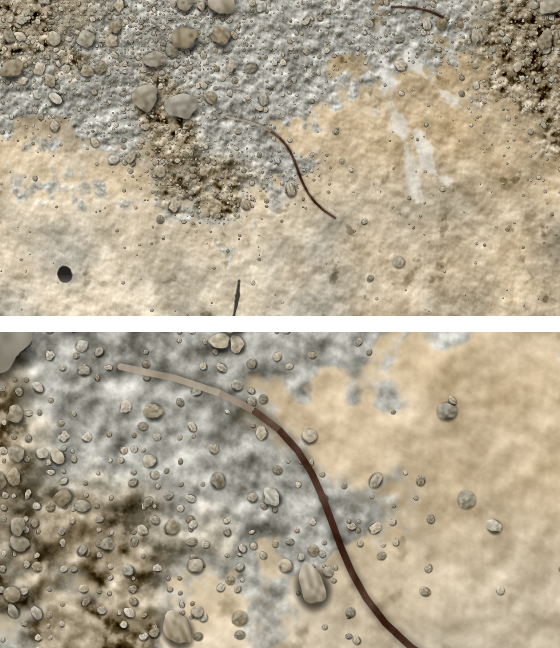
Top, the full canvas; bottom, a detail of the centre.
This texture is drawn by a WebGL 2 fragment shader. Its source:

```glsl
#version 300 es
precision highp float;

uniform vec2 u_resolution;
out vec4 fragColor;

const vec2 LIGHT = vec2(-0.42, 0.91);
const float ROCK_TONE = 0.775;
const float SOIL_TONE = 0.655;
const float DIRT_TONE = 0.53;
const float GRIT_SCALE = 42.0;
const float RELIEF = 0.75;
const float TWIG_WIDTH = 0.0036;
const vec3 TWIG_COLOR = vec3(0.27, 0.18, 0.13);
const vec3 CHALK_COLOR = vec3(0.88, 0.87, 0.83);
const vec3 HOLE_COLOR = vec3(0.15, 0.14, 0.13);

float hash(vec2 p) {
  vec3 q = fract(p.xyx * 0.1031);
  q += dot(q, q.yzx + 33.33);
  return fract((q.x + q.y) * q.z);
}

float noise(vec2 p) {
  vec2 i = floor(p), f = fract(p);
  f = f * f * (3.0 - 2.0 * f);
  return mix(mix(hash(i), hash(i + vec2(1, 0)), f.x),
             mix(hash(i + vec2(0, 1)), hash(i + vec2(1, 1)), f.x), f.y);
}

float fbm(vec2 p) {
  float sum = 0.0, gain = 0.5;
  for (int k = 0; k < 5; k++) {
    sum += gain * noise(p);
    p = mat2(1.6, 1.2, -1.2, 1.6) * p + 17.3;
    gain *= 0.5;
  }
  return sum / 0.97;
}

float blob(vec2 p, vec2 center, vec2 radius) {
  vec2 d = (p - center) / radius;
  return exp(-dot(d, d));
}

// x: signed soil cover over rock, y: amount of loose brown dirt
vec2 groundMap(vec2 p) {
  float edge = mix(0.47, 0.80, smoothstep(0.85, 1.2, p.x));
  edge -= 0.2 * blob(vec2(p.x, 0), vec2(0.68, 0), vec2(0.2, 1));
  float soil = p.y - edge;
  soil -= 0.19 * blob(p, vec2(0.15, 0.53), vec2(0.2, 0.05));
  soil -= 0.16 * blob(p, vec2(1.0, 0.57), vec2(0.17, 0.06));
  soil += 0.24 * blob(p, vec2(1.0, 0.46), vec2(0.2, 0.06));
  float dirt = blob(p, vec2(0.05, 0.95), vec2(0.28, 0.2))
    + 0.9 * blob(p, vec2(0.52, 0.62), vec2(0.11, 0.22))
    + blob(p, vec2(1.72, 0.85), vec2(0.26, 0.22))
    + 0.8 * blob(p, vec2(0.72, 0.42), vec2(0.18, 0.11))
    + 0.5 * blob(p, vec2(1.76, 0.55), vec2(0.1, 0.2));
  return vec2(soil, dirt);
}

vec3 earth(float tone, float warmth) {
  return vec3(tone, tone - 0.033, tone - 0.105) + warmth * vec3(0.022, -0.008, -0.045);
}

// x: distance to a cubic curve, y: position along it
vec2 curve(vec2 p, vec2 a, vec2 b, vec2 c, vec2 d) {
  vec2 best = vec2(9.0, 0.0), last = a;
  for (int k = 1; k <= 14; k++) {
    float t = float(k) / 14.0, s = 1.0 - t;
    vec2 next = s * s * s * a + 3.0 * s * t * (s * b + t * c) + t * t * t * d;
    vec2 v = next - last;
    float h = clamp(dot(p - last, v) / dot(v, v), 0.0, 1.0);
    float dist = length(p - last - v * h);
    if (dist < best.x) best = vec2(dist, t);
    last = next;
  }
  return best;
}

// One size class of shaded stones with cast shadows
vec3 scatterStones(vec3 col, vec2 p, float cells, float amount) {
  for (int k = 0; k < 9; k++) {
    vec2 id = floor(p * cells) + vec2(k % 3 - 1, k / 3 - 1);
    vec2 key = id + cells * 3.0;
    vec2 center = (id + 0.3 + 0.4 * vec2(hash(key + 11.0), hash(key + 47.0))) / cells;
    vec2 ground = groundMap(center);
    float density = 0.25 * smoothstep(-0.05, 0.1, ground.x) + 0.5 * ground.y
      + 0.55 * blob(center, vec2(0.45, 0.9), vec2(0.3, 0.15)) + 0.02;
    density *= mix(1.0, smoothstep(0.5, 0.85, center.y), min(1.0, 10.0 / cells));
    if (hash(key + 83.0) > density * amount) continue;
    float size = hash(key + 129.0), angle = 6.283 * hash(key + 171.0);
    float radius = mix(0.2, 0.46, size * size) / cells;
    vec2 d = (p - center) / radius;
    vec2 r = mat2(cos(angle), sin(angle), -sin(angle), cos(angle)) * d;
    r.y *= 1.0 + 0.5 * hash(key + 213.0);
    float dist = length(r) + 0.55 * (noise(r * 1.4 + key) - 0.5);
    float aa = 0.8 / (u_resolution.y * radius);
    col *= 1.0 - 0.6 * (1.0 - smoothstep(0.75, 1.35, length(r) * 0.5 + length(d + LIGHT * 0.4) * 0.5));
    float tone = mix(0.52, 0.76, hash(key + 255.0)) + 0.11 * dot(d, LIGHT)
      + 0.22 * (noise(r * 3.0 + key) - 0.5);
    col = mix(col, earth(tone, hash(key + 301.0) - 0.4), 1.0 - smoothstep(1.0 - aa, 1.0 + aa, dist));
  }
  return col;
}

void main() {
  vec2 p = gl_FragCoord.xy / u_resolution.y;
  float broad = fbm(p * 5.0) - 0.5, medium = fbm(p * 15.0 + 31.0) - 0.5;
  float grit = fbm(p * GRIT_SCALE) - 0.5;
  float relief = grit + 0.5 - fbm(p * GRIT_SCALE + LIGHT * 0.4);

  // Ground: pale rock, grey soil and brown dirt
  vec2 ground = groundMap(p + 0.2 * vec2(broad, medium));
  float soil = smoothstep(-0.04, 0.05, ground.x + 0.35 * medium + 0.2 * grit);
  float dirt = smoothstep(0.3, 0.75, ground.y + 0.7 * medium + 0.4 * grit);
  float east = smoothstep(0.75, 1.5, p.x);
  float rockTone = ROCK_TONE - 0.06 * east + 0.3 * broad + 0.32 * medium + 0.2 * grit + 0.25 * relief;
  rockTone -= 0.2 * smoothstep(0.17, 0.3, fbm(p * 18.0 + 70.0) - 0.5);
  float rockWarmth = 0.3 + 0.5 * east + 2.5 * broad + 0.8 * smoothstep(0.3, 0.55, p.y);
  vec3 col = earth(rockTone, rockWarmth);
  col = mix(col, earth(SOIL_TONE + 0.25 * medium + 0.35 * grit + RELIEF * relief, -0.9), soil);
  float dirtTone = DIRT_TONE + 0.4 * medium + 0.6 * grit + RELIEF * relief;
  col = mix(col, earth(dirtTone - 0.2 * smoothstep(0.05, 0.2, -grit), 0.7), dirt);

  // Broken chalky streaks
  float streak = min(curve(p, vec2(1.20, 0.95), vec2(1.21, 0.75), vec2(1.27, 0.6), vec2(1.32, 0.36)).x,
    min(curve(p, vec2(1.30, 0.82), vec2(1.33, 0.77), vec2(1.36, 0.73), vec2(1.42, 0.70)).x,
        curve(p, vec2(1.33, 0.57), vec2(1.35, 0.48), vec2(1.38, 0.44), vec2(1.42, 0.42)).x));
  float chalk = 1.0 - smoothstep(0.004, 0.024, streak - 0.08 * broad - 0.09 * medium);
  col = mix(col, CHALK_COLOR + 0.3 * grit, 0.75 * chalk);

  // Stones from fine gravel to large
  col = scatterStones(col, p, 80.0, 0.8);
  col = scatterStones(col, p, 42.0, 0.7);
  col = scatterStones(col, p, 21.0, 0.6);
  col = scatterStones(col, p, 9.5, 0.65);

  // Drilled hole and crack
  float hole = length((p - vec2(0.204, 0.132)) * vec2(1.1, 0.9)) + 0.02 * medium;
  col = mix(col, HOLE_COLOR + 8.0 * max(0.132 - p.y, 0.0), 1.0 - smoothstep(0.021, 0.028, hole));
  float crack = curve(p, vec2(0.757, 0.11), vec2(0.755, 0.07), vec2(0.75, 0.04), vec2(0.74, 0.0)).x;
  col = mix(col, HOLE_COLOR, 0.85 * (1.0 - smoothstep(0.002, 0.008, crack + 0.02 * medium)));

  // Twigs with a soft shadow
  vec2 twig = curve(p, vec2(0.718, 0.63), vec2(1.02, 0.58), vec2(0.87, 0.42), vec2(1.06, 0.31));
  vec2 sprig = curve(p, vec2(1.24, 0.977), vec2(1.3, 0.98), vec2(1.36, 0.97), vec2(1.40, 0.945));
  float wood = min(twig.x, sprig.x), aa = 0.7 / u_resolution.y;
  float pale = twig.x < sprig.x ? 1.0 - smoothstep(0.15, 0.35, twig.y) : 0.0;
  col *= 1.0 - 0.3 * (1.0 - smoothstep(0.0, 0.012, wood));
  col = mix(col, mix(TWIG_COLOR, vec3(0.68, 0.63, 0.56), pale) + 0.3 * grit,
            1.0 - smoothstep(TWIG_WIDTH - aa, TWIG_WIDTH + aa, wood));

  fragColor = vec4(clamp(col, 0.0, 1.0), 1.0);
}
```
